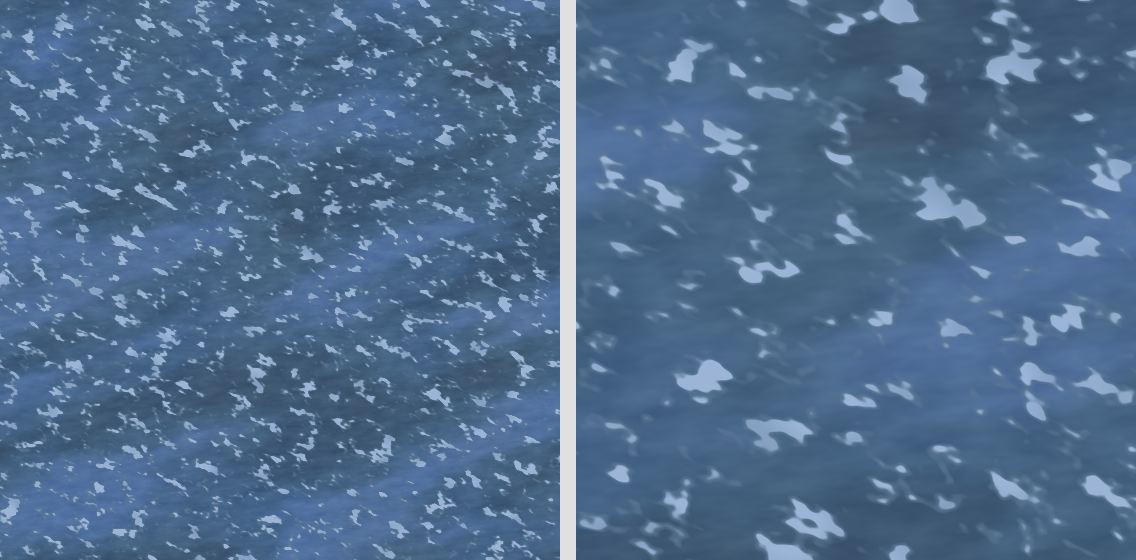
Left, the full canvas; right, a detail of the centre.
Give the GLSL for this texture, as a Shadertoy shader.

```glsl
// Choppy blue water scattered with pale, ragged glints.
// Stretched gradient noise forms slanted swell bands and fine ripples;
// a second stretched noise is thresholded into glints with a faint halo.

#define DEEP_COLOR  vec3(0.240, 0.338, 0.448)
#define WATER_COLOR vec3(0.268, 0.388, 0.512)
#define SWELL_COLOR vec3(0.318, 0.440, 0.612)
#define HALO_COLOR  vec3(0.365, 0.475, 0.585)
#define GLINT_COLOR vec3(0.610, 0.710, 0.845)
#define SWELL_FREQ  vec2(2.4, 8.0)
#define RIPPLE_FREQ vec2(24.0, 62.0)
#define GLINT_FREQ  vec2(23.0, 42.0)
#define SWELL_ANGLE 0.30
#define GLINT_ANGLE -0.42
#define GLINT_LEVEL 0.385
#define GLINT_SOFT  0.075

float hash(vec2 cell) {
    vec3 p = fract(cell.xyx * vec3(0.1031, 0.1030, 0.0973));
    p += dot(p, p.yzx + 33.33);
    return fract((p.x + p.y) * p.z);
}

// Dot product of a random unit gradient with the offset from its corner
float corner(vec2 cell, vec2 offset) {
    float angle = 6.28318 * hash(cell);
    return dot(vec2(cos(angle), sin(angle)), offset);
}

float gradientNoise(vec2 p) {
    vec2 i = floor(p);
    vec2 f = p - i;
    vec2 w = f * f * f * (f * (f * 6.0 - 15.0) + 10.0);
    vec2 e = vec2(1.0, 0.0);
    float low = mix(corner(i, f), corner(i + e, f - e), w.x);
    float high = mix(corner(i + e.yx, f - e.yx), corner(i + e.xx, f - e.xx), w.x);
    return mix(low, high, w.y);
}

float layeredNoise(vec2 p, float gain) {
    float sum = 0.0;
    float amplitude = 1.0;
    for (int octave = 0; octave < 3; octave++) {
        sum += amplitude * gradientNoise(p);
        p = p * 2.07 + vec2(37.3, 91.7);
        amplitude *= gain;
    }
    return sum;
}

// Coordinates whose x axis runs along the given angle
vec2 alongAngle(vec2 p, float angle) {
    float c = cos(angle);
    float s = sin(angle);
    return vec2(c * p.x + s * p.y, c * p.y - s * p.x);
}

void mainImage(out vec4 fragColor, in vec2 fragCoord) {
    vec2 uv = fragCoord / iResolution.y;

    // Broad swell bands, gently bent
    vec2 bend = 0.03 * vec2(gradientNoise(uv * 4.0 + 50.0), gradientNoise(uv * 4.0 + 80.0));
    float swell = layeredNoise(alongAngle(uv + bend, SWELL_ANGLE) * SWELL_FREQ + 20.0, 0.5);
    vec3 color = mix(WATER_COLOR, SWELL_COLOR, smoothstep(0.04, 0.42, swell));
    color = mix(color, DEEP_COLOR, smoothstep(0.02, 0.36, -swell));

    // Fine ripples and a slow drift between blue and grey-green
    float ripple = layeredNoise(alongAngle(uv, 0.1) * RIPPLE_FREQ + 140.0, 0.6);
    float drift = gradientNoise(uv * 5.0 + 210.0);
    color += 0.045 * ripple * vec3(0.9, 1.0, 1.0);
    color += 0.035 * drift * vec3(0.4, 0.1, -1.0);

    // Glints: ragged cores inside a dim halo
    vec2 glintPos = alongAngle(uv + 0.3 * bend, GLINT_ANGLE) * GLINT_FREQ + 300.0;
    float glint = layeredNoise(glintPos, 0.68);
    float halo = smoothstep(0.12, 0.32, glint);
    float core = smoothstep(GLINT_LEVEL - GLINT_SOFT, GLINT_LEVEL + GLINT_SOFT, glint);
    float shine = clamp(0.93 + 0.6 * gradientNoise(uv * 24.0 + 400.0), 0.7, 1.0);
    color = mix(color, HALO_COLOR, 0.6 * halo);
    color = mix(color, GLINT_COLOR, core * shine);

    fragColor = vec4(color, 1.0);
}
```
